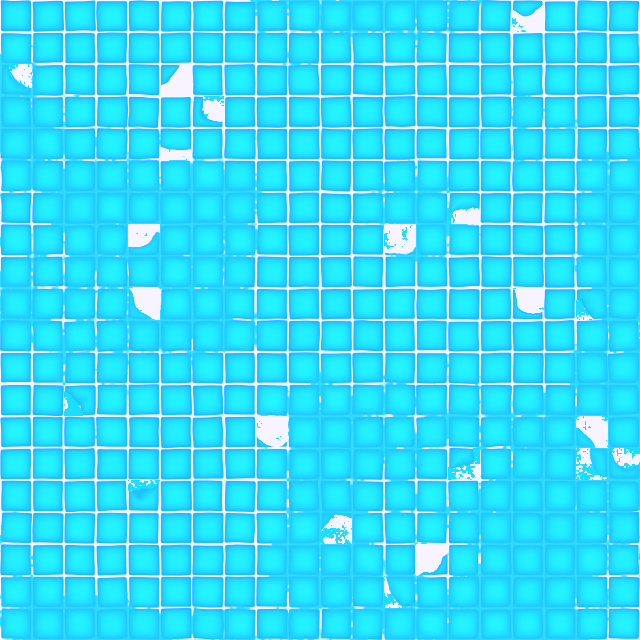
Write a WebGL 1 fragment shader that draws this texture.

```glsl
precision highp float;
uniform vec2 u_resolution;

float hash(vec2 p) {
  return fract(sin(dot(p, vec2(127.1, 311.7))) * 43758.545);
}

float noise(vec2 p) {
  vec2 i = floor(p), f = fract(p);
  f = f * f * (3.0 - 2.0 * f);
  return mix(mix(hash(i), hash(i + vec2(1.0, 0.0)), f.x),
             mix(hash(i + vec2(0.0, 1.0)), hash(i + vec2(1.0, 1.0)), f.x), f.y);
}

float roundedBox(vec2 p, vec2 halfSize, float radius) {
  vec2 q = abs(p) - halfSize + radius;
  return length(max(q, 0.0)) + min(max(q.x, q.y), 0.0) - radius;
}

// Signed distance to a curved fracture: positive where the tile is missing
float fracture(vec2 f, vec2 id, vec2 p) {
  float angle = 6.2832 * hash(id + 31.7);
  vec2 dir = vec2(cos(angle), sin(angle));
  float across = dot(f, vec2(-dir.y, dir.x));
  float bend = (hash(id + 8.3) - 0.5) * 2.4;
  float offset = mix(-0.5, 0.38, hash(id + 17.9));
  return dot(f, dir) - offset + bend * across * across
       + 0.3 * (noise(p * 2.5) - 0.5) + 0.04 * (noise(p * 12.0) - 0.5);
}

void main() {
  vec2 p = gl_FragCoord.xy / u_resolution * 20.0;
  float aa = 0.6 * 20.0 / min(u_resolution.x, u_resolution.y);
  vec2 id = floor(p);
  vec2 f = fract(p) - 0.5;

  // Slightly turned, shifted and wavy tile outline
  float turn = (hash(id + 3.1) - 0.5) * 0.05;
  vec2 jitter = vec2(hash(id + 5.2), hash(id + 9.4)) - 0.5;
  vec2 wave = vec2(noise(p * 2.3), noise(p * 2.3 + 40.0)) - 0.5;
  vec2 t = f + turn * vec2(-f.y, f.x) + 0.02 * jitter + 0.03 * wave;
  vec2 halfSize = vec2(0.468) + 0.016 * (vec2(hash(id + 12.6), hash(id + 14.8)) - 0.5);
  float tileDist = roundedBox(t, halfSize, 0.05);

  // A few tiles are broken
  float broken = step(hash(id + 61.3), 0.08);
  float cut = mix(-1.0, fracture(f, id, p), broken);

  // Bright centre falling off to deeper blue at the rim
  vec2 depth = max(halfSize - abs(t), 0.0);
  vec2 rim = exp(-depth / 0.11);
  float shade = rim.x + rim.y - rim.x * rim.y;
  shade = max(shade, 0.9 * exp(-max(-cut, 0.0) / 0.16));
  shade += 0.05 * (noise(p * 1.7) - 0.5) + 0.06 * (hash(id + 2.2) - 0.5);
  vec3 tile = mix(vec3(0.14, 0.965, 1.0), vec3(0.11, 0.69, 1.0), clamp(shade, 0.0, 1.0));

  // White grout, stained cyan in patches
  float patchy = 0.6 * noise(p * 0.3 + 7.0) + 0.25 * noise(p * 1.6) + 0.15 * noise(p * 9.0);
  float stain = smoothstep(0.55, 0.62, patchy);
  vec3 white = vec3(0.97, 0.975, 1.0);
  vec3 grout = mix(white, vec3(0.15, 0.86, 1.0), stain * 0.95);
  tile = mix(tile, vec3(0.14, 0.88, 1.0), 0.45 * stain * shade);
  vec3 color = mix(tile, grout, smoothstep(-aa, aa, tileDist));

  // Bare bed with speckled cyan residue under the missing pieces
  float specks = 0.6 * noise(p * 3.0 + 20.0) + 0.4 * noise(p * 17.0);
  float level = mix(0.35, 0.9, hash(id + 77.7));
  float residue = smoothstep(level - 0.02, level + 0.02, specks);
  vec3 bed = mix(vec3(0.97, 0.955, 1.0), vec3(0.1, 0.87, 0.98), residue);
  color = mix(color, bed, smoothstep(-aa, aa, cut));

  gl_FragColor = vec4(color, 1.0);
}
```
